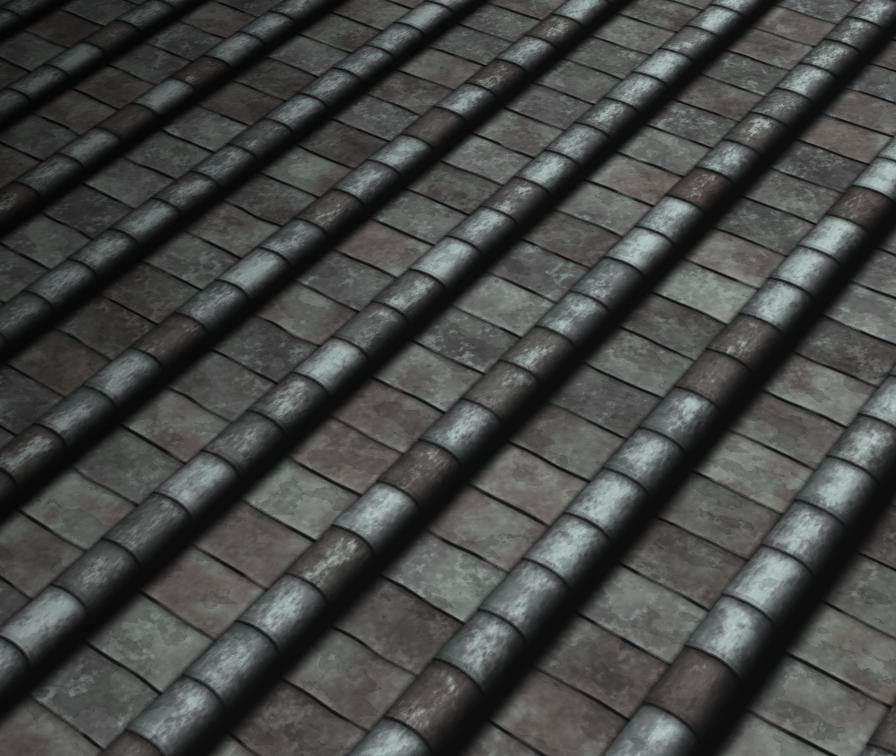
Give the GLSL for this texture, as a Shadertoy shader.

```glsl
#define ROLL_HALF 0.195
#define ROLL_RISE 0.40
#define COURSE 0.44
#define JOINT_PHASE 0.60
#define SEAM_WIDTH 0.022
#define SHADOW_REACH 0.14
#define PATINA 0.70
#define EXPOSURE 1.22

const vec3 SOOT = vec3(0.050, 0.051, 0.052);
const vec3 SLATE = vec3(0.325, 0.33, 0.325);
const vec3 BROWN = vec3(0.315, 0.295, 0.285);
const vec3 MOSS = vec3(0.345, 0.365, 0.345);
const vec3 VERDIGRIS = vec3(0.61, 0.67, 0.655);

float hash(vec2 p) {
    vec3 q = fract(p.xyx * vec3(0.1031, 0.1030, 0.0973));
    q += dot(q, q.yzx + 33.33);
    return fract((q.x + q.y) * q.z);
}

float noise(vec2 p) {
    vec2 c = floor(p), f = fract(p);
    f = f * f * (3.0 - 2.0 * f);
    return mix(mix(hash(c), hash(c + vec2(1, 0)), f.x),
               mix(hash(c + vec2(0, 1)), hash(c + vec2(1, 1)), f.x), f.y);
}

float fbm(vec2 p) {
    float sum = 0.0, amp = 0.5;
    for (int k = 0; k < 5; k++) {
        sum += amp * noise(p);
        p = mat2(1.6, 1.2, -1.2, 1.6) * p + 7.3;
        amp *= 0.5;
    }
    return sum;
}

// Perspective roof coordinates: x counts rolls, y counts courses downslope
vec2 roofPlane(vec2 p) {
    float P = 2.543 - p.y, Q = 2.701 - p.x;
    float depth = 0.0898 * P - 0.0061 * Q;
    float across = P - 0.6746 * Q;
    float down = 2.165 - p.y - 0.483 * (p.x + 2.855);
    return vec2(across, down / COURSE) / depth;
}

// Dark gap centred on the joint between two courses
float seamLine(float f, float width, float aa) {
    return 1.0 - smoothstep(width * 0.3, width + aa, min(f, 1.0 - f));
}

// Flat tiles: mottled, flaking, in shade beside each roll
vec3 panColor(vec2 g, float side, float aa) {
    float column = floor(g.x);
    float v = g.y - JOINT_PHASE + 0.08 * (hash(vec2(column, 5.0)) - 0.5);
    v += 0.05 * (noise(g * vec2(5.0, 1.5)) - 0.5);
    float row = floor(v), f = fract(v);
    float seed = hash(vec2(column, row) + 40.0);
    float tint = hash(vec2(row, column) + 80.0);
    vec2 s = g * vec2(2.6, 1.0) + seed * 19.0;
    float broad = fbm(s * 1.6), grain = fbm(s * 13.0);

    vec3 col = mix(BROWN, SLATE, smoothstep(0.1, 0.7, tint + broad - 0.4));
    col = mix(col, MOSS, smoothstep(0.4, 0.65, broad) * (0.2 + 0.7 * seed));
    col *= 0.72 + 0.32 * seed + 0.28 * (grain - 0.15) + 0.4 * (broad - 0.47);
    // Peeled layer with a dark broken rim
    float flake = fbm(s * vec2(2.0, 3.2) + 31.0);
    float peel = smoothstep(0.54, 0.555, flake);
    col *= 1.0 - 0.13 * peel;
    col *= 1.0 - 0.16 * smoothstep(0.014, 0.0, abs(flake - 0.542)) * step(0.45, broad);
    float bloom = smoothstep(0.5, 0.74, 0.4 * grain + 0.6 * fbm(s * 3.5 + 9.0));
    col = mix(col, VERDIGRIS * 0.82, bloom * (0.1 + 0.5 * tint));

    col *= mix(0.74, 1.0, smoothstep(0.0, 0.14, f));
    col *= 1.0 + 0.1 * smoothstep(0.86, 0.96, f);
    float gap = 0.45 + 0.5 * smoothstep(0.25, 0.65, noise(g * vec2(7.0, 3.0)));
    col = mix(col, SOOT, gap * seamLine(f, SEAM_WIDTH * (0.7 + 0.6 * seed), aa));
    float shade = side > 0.0
        ? smoothstep(ROLL_HALF + 0.025, ROLL_HALF + SHADOW_REACH, side)
        : smoothstep(ROLL_HALF - 0.03, ROLL_HALF + 0.035, -side);
    return mix(SOOT * 0.8, col, shade);
}

// Half-round tiles: arched joints, lit crown, dark lee side
vec3 rollColor(vec2 g, float id, float t, float aa) {
    float u = clamp(mix(-0.55, 1.0, 0.5 * t + 0.5), -1.0, 1.0);
    float v = g.y + ROLL_RISE * sqrt(1.0 - u * u) - JOINT_PHASE;
    v += 0.05 * (hash(vec2(id, floor(v + 0.5)) + 11.0) - 0.5);
    float row = floor(v), f = fract(v);
    float seed = hash(vec2(id, row) + 120.0);
    vec2 s = vec2(t * 0.55, v) + vec2(seed * 23.0, id * 5.0);
    float broad = fbm(s * 2.0), grain = fbm(s * vec2(18.0, 11.0));

    vec3 col = mix(BROWN, SLATE * vec3(0.97, 1.02, 1.03), smoothstep(0.0, 0.45, seed));
    col *= 0.72 + 0.38 * seed + 0.3 * (grain - 0.35);
    float crown = exp(-pow((t + 0.24) / 0.48, 2.0)) * smoothstep(0.0, 0.22, f);
    // Chalky patina wears through in fine broken specks
    float wear = broad * 0.75 + grain * 0.42 + 0.17 * crown + 0.26 * (seed - 0.5);
    float bloom = smoothstep(0.56, 0.88, wear) * (0.3 + 0.7 * crown);
    bloom *= 0.65 + 0.7 * fbm(s * vec2(24.0, 13.0) + 60.0);
    col = mix(col * (0.86 + 0.4 * crown), VERDIGRIS, PATINA * bloom);
    col *= 1.0 - 0.14 * smoothstep(0.53, 0.66, fbm(s * 5.0 + 50.0));

    col *= mix(0.72, 1.0, smoothstep(0.0, 0.12, f));
    col *= 1.0 - 0.14 * smoothstep(0.88, 0.91, f);
    float gap = 0.5 + 0.35 * noise(vec2(t * 1.5 + id * 7.0, floor(v + 0.5) * 3.0));
    col = mix(col, SOOT, gap * seamLine(f, SEAM_WIDTH, aa));
    float lit = smoothstep(0.85, 0.0, t) * smoothstep(-1.4, -0.7, t);
    return mix(SOOT * 0.85, col, lit);
}

void mainImage(out vec4 fragColor, in vec2 fragCoord) {
    vec2 p = fragCoord / iResolution.y;
    vec2 g = roofPlane(p);
    vec2 aa = fwidth(g);
    float id = floor(g.x + 0.5);
    float side = g.x - id;
    // Each roll tile flares slightly and sits a little off line
    float along = g.y + ROLL_RISE * 0.8 - JOINT_PHASE;
    float flare = 1.0 + 0.05 * (fract(along) - 0.5);
    float shift = 0.012 * (noise(vec2(along, id * 9.0)) - 0.5);
    float t = (side + shift) / (ROLL_HALF * flare);

    float edge = aa.x / ROLL_HALF;
    float onRoll = 1.0 - smoothstep(1.0 - edge, 1.0 + edge, abs(t));
    vec3 col = mix(panColor(g, side, aa.y), rollColor(g, id, t, aa.y), onRoll);

    // Light fades toward the upper left
    float daylight = smoothstep(-0.12, 0.62, 0.6 * p.x + 0.4 * (1.0 - p.y));
    col *= EXPOSURE * mix(0.3, 1.0, daylight);
    fragColor = vec4(clamp(col, 0.0, 1.0), 1.0);
}
```
